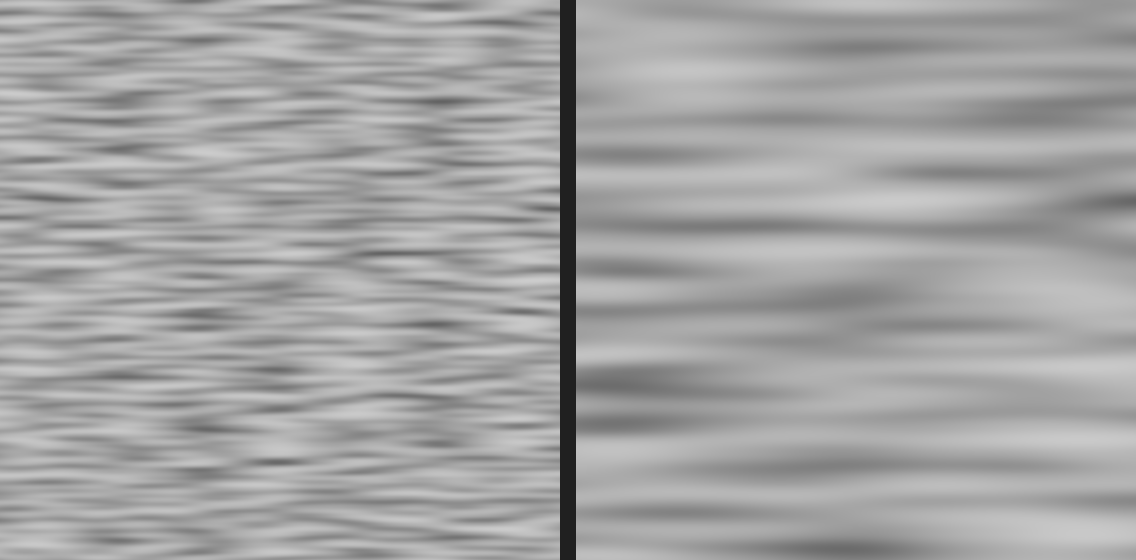
Left, the full canvas; right, a detail of the centre.
This texture is drawn by a three.js fragment shader. Its source:

```glsl
// Brushed grey surface: soft horizontal streaks of light and shade.
// Two layers of gradient noise on wide, flat cells are summed, then toned
// so that the dark streaks run a little deeper than the bright ones.

varying vec2 vUv;

// Sine-free hash giving a unit gradient for each lattice point
vec2 latticeGradient(vec2 cell) {
  vec3 p = fract(cell.xyx * vec3(0.1031, 0.1030, 0.0973));
  p += dot(p, p.yzx + 33.33);
  return normalize(fract((p.xx + p.yz) * p.zy) * 2.0 - 0.9999);
}

// Contribution of one cell corner
float cornerSlope(vec2 cell, vec2 local, vec2 corner) {
  return dot(latticeGradient(cell + corner), local - corner);
}

// Gradient noise with quintic blending, centred on zero
float gradientNoise(vec2 p) {
  vec2 cell = floor(p);
  vec2 local = fract(p);
  vec2 blend = local * local * local * (local * (local * 6.0 - 15.0) + 10.0);
  float lower = mix(cornerSlope(cell, local, vec2(0.0, 0.0)),
                    cornerSlope(cell, local, vec2(1.0, 0.0)), blend.x);
  float upper = mix(cornerSlope(cell, local, vec2(0.0, 1.0)),
                    cornerSlope(cell, local, vec2(1.0, 1.0)), blend.x);
  return mix(lower, upper, blend.y);
}

void main() {
  // Main streaks, plus a fainter layer that hides the regular lattice
  float streaks = gradientNoise(vUv * vec2(7.0, 63.0) + vec2(11.0, 5.0));
  streaks += 0.5 * gradientNoise(vUv * vec2(5.3, 51.0) + vec2(83.4, 127.6));

  // Tone: mid grey, with the curve bent towards the shadows
  float grey = 0.653 + 0.275 * streaks - 0.1 * streaks * streaks;
  gl_FragColor = vec4(vec3(grey), 1.0);
}
```
